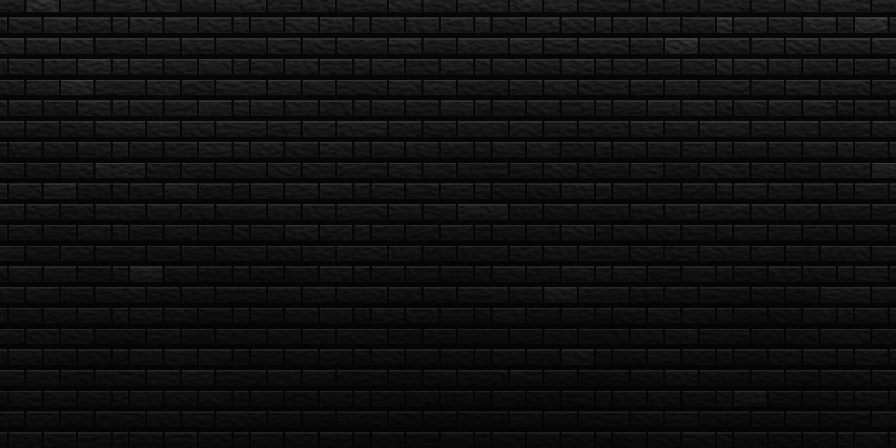
This texture is drawn by a Shadertoy shader. Its source:

```glsl
// Dark brick wall: courses of blocks whose joints sit on a half-brick grid.
// A seven-cell cycle sets the joints, so 2-wide bricks mix with 1 and 3-wide.
// Each brick is a box distance with a lit top edge and embossed gradient noise.

const float COURSES = 21.6;          // courses per canvas height
const float CELLS = 25.95;           // half-brick cells per canvas height
const float COURSE_SHIFT = 0.84;     // part of a course cut off at the top
const float CELL_SHIFT = 0.47;
const float BED_GAP = 0.0115;        // horizontal mortar thickness
const float HEAD_GAP = 0.0052;       // vertical mortar thickness
const float LIP = 0.0034;            // lit edge thickness
const vec3 MORTAR = vec3(0.018);
const vec3 FACE_LOW = vec3(0.047);
const vec3 FACE_HIGH = vec3(0.118);

float hash(vec2 p) {
    vec3 q = fract(vec3(p.xyx) * 0.1031);
    q += dot(q, q.yzx + 33.33);
    return fract((q.x + q.y) * q.z);
}

vec2 gradientAt(vec2 cell) {
    float angle = 6.2832 * hash(cell);
    return vec2(cos(angle), sin(angle));
}

float gradientNoise(vec2 p) {
    vec2 i = floor(p), f = p - i;
    vec2 s = f * f * f * (f * (f * 6.0 - 15.0) + 10.0);
    vec2 e = vec2(1.0, 0.0);
    float a = dot(gradientAt(i), f);
    float b = dot(gradientAt(i + e.xy), f - e.xy);
    float c = dot(gradientAt(i + e.yx), f - e.yx);
    float d = dot(gradientAt(i + e.xx), f - e.xx);
    return mix(mix(a, b, s.x), mix(c, d, s.x), s.y);
}

// A joint exists where the parity inside the cycle agrees with the course
bool isJoint(int cell, int parity) {
    return ((cell + 70) % 7) % 2 == parity;
}

// Left and right ends of the brick that covers a cell
vec2 brickSpan(int cell, int parity) {
    int left = cell, right = cell + 1;
    for (int i = 0; i < 2; i++) {
        if (!isJoint(left, parity)) left--;
        if (!isJoint(right, parity)) right++;
    }
    return vec2(float(left), float(right));
}

float boxDistance(vec2 p, vec2 halfSize, float radius) {
    vec2 d = abs(p) - halfSize + radius;
    return length(max(d, 0.0)) + min(max(d.x, d.y), 0.0) - radius;
}

// Light from above on a rough surface
float emboss(vec2 p, vec2 frequency) {
    vec2 q = p * frequency;
    return gradientNoise(q) - gradientNoise(q + vec2(0.15, 0.55));
}

void mainImage(out vec4 fragColor, in vec2 fragCoord) {
    vec2 p = fragCoord / iResolution.y;
    float aspect = iResolution.x / iResolution.y;
    float pixel = 1.0 / iResolution.y;

    // Find the course and the brick
    float courseCoord = (1.0 - p.y) * COURSES - COURSE_SHIFT;
    float course = floor(courseCoord);
    float depth = (courseCoord - course) / COURSES;
    float cellCoord = p.x * CELLS - CELL_SHIFT;
    int parity = int(mod(course, 2.0));
    vec2 span = brickSpan(int(floor(cellCoord)), parity);

    // Brick outline, measured from its centre
    float faceHeight = 1.0 / COURSES - BED_GAP;
    vec2 halfSize = 0.5 * vec2((span.y - span.x) / CELLS - HEAD_GAP, faceHeight);
    vec2 local = vec2((cellCoord - 0.5 * (span.x + span.y)) / CELLS,
                      0.5 * faceHeight - depth);
    float dist = boxDistance(local, halfSize, 0.001);
    float brick = 1.0 - smoothstep(-0.5 * pixel, 0.5 * pixel, dist);

    // Wall light: brighter at the top, dim low in the middle
    float across = abs(2.0 * p.x / aspect - 1.0);
    float light = pow(p.y, 1.35);
    light += 0.10 * across * (1.0 - p.y) - 0.06 * (1.0 - across) * (1.0 - p.y);
    light += 0.13 * gradientNoise(p * 3.0 + 7.3);
    vec3 face = mix(FACE_LOW, FACE_HIGH, clamp(light, -0.2, 1.1));

    // Tone of each brick, with a few paler ones
    float pick = hash(vec2(span.x + 11.0, course + 23.0));
    float tone = 0.90 + 0.18 * pick + 0.30 * smoothstep(0.94, 1.0, pick);

    // Coarse and fine surface relief, then shading toward the foot
    float relief = 0.55 * emboss(p, vec2(62.0, 100.0))
                 + 0.30 * emboss(p + 3.7, vec2(130.0, 180.0));
    float foot = mix(0.78, 1.08, smoothstep(-0.5, 0.5, local.y / faceHeight));
    vec3 color = face * tone * foot * (1.0 + relief);

    // Lit top edge and fainter side edges
    float top = 1.0 - smoothstep(LIP - pixel * 0.5, LIP + pixel * 0.5, depth);
    float side = 1.0 - smoothstep(0.0, 0.003, halfSize.x - abs(local.x));
    color = mix(color, face * tone * 1.45 + 0.065, top * 0.9);
    color += face * 0.25 * side * (1.0 - top);

    // Mortar with slight grain
    vec3 mortar = MORTAR * (1.0 + 0.5 * light + 0.5 * gradientNoise(p * 90.0));
    fragColor = vec4(mix(mortar, color, brick), 1.0);
}
```
